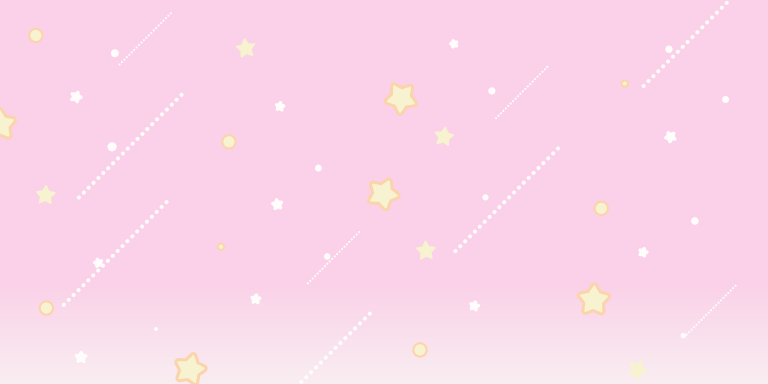
Give the GLSL for this background, as a WebGL 2 fragment shader.

```glsl
#version 300 es
precision highp float;

#define PINK vec3(0.98, 0.82, 0.91)
#define HAZE vec3(0.975, 0.93, 0.945)
#define CREAM vec3(0.97, 0.95, 0.81)
#define APRICOT vec3(0.985, 0.83, 0.68)
#define WHITE vec3(1.0, 0.99, 0.99)
#define HAZE_HEIGHT 0.26
#define TRAIL_COUNT 9
#define SHAPE_COUNT 40
#define TRAIL_DOTS 22.0
#define DOT_SPACING 0.018
#define DOT_RADIUS 0.0052
#define JITTER 0.08

uniform vec2 u_resolution;
out vec4 fragColor;

const float PI = 3.14159;

float hash(float n) {
    return fract(sin(n * 12.9898 + 4.1) * 43758.5);
}

// Evenly spread points in the unit square
vec2 scatter(int i, vec2 seed) {
    return fract(seed + float(i) * vec2(0.75488, 0.56984));
}

float coverage(float dist) {
    return clamp(0.5 - dist * u_resolution.y, 0.0, 1.0);
}

// Signed distance to a five-pointed star, one tip along +x
float starDistance(vec2 p, float radius, float notchRatio) {
    float sector = PI / 5.0;
    float angle = abs(mod(atan(p.y, p.x) + sector, 2.0 * sector) - sector);
    vec2 fromTip = length(p) * vec2(cos(angle), sin(angle)) - vec2(radius, 0.0);
    vec2 edge = radius * (notchRatio * vec2(cos(sector), sin(sector)) - vec2(1.0, 0.0));
    float along = clamp(dot(fromTip, edge) / dot(edge, edge), 0.0, 1.0);
    float side = edge.y * fromTip.x - edge.x * fromTip.y;
    return length(fromTip - edge * along) * sign(side);
}

// Diagonal row of round dots centred on the origin
float trailDistance(vec2 p, float scale) {
    vec2 q = vec2(p.x + p.y, p.y - p.x) * 0.70711 / (scale * DOT_SPACING);
    float halfCount = 0.5 * TRAIL_DOTS;
    float dotCentre = clamp(floor(q.x) + 0.5, 0.5 - halfCount, halfCount - 0.5);
    return scale * (length(q - vec2(dotCentre, 0.0)) * DOT_SPACING - DOT_RADIUS);
}

void main() {
    vec2 p = gl_FragCoord.xy / u_resolution.y;
    vec2 canvas = vec2(u_resolution.x / u_resolution.y, 1.0);

    // Background with pale haze at the foot
    vec3 color = mix(HAZE, PINK, clamp(p.y / HAZE_HEIGHT, 0.0, 1.0));

    // Dotted trails, large ones first
    for (int i = 0; i < TRAIL_COUNT; i++) {
        vec2 centre = scatter(i, vec2(0.15, 0.34)) * canvas;
        float scale = i < 5 ? 1.0 : 0.5;
        color = mix(color, WHITE, coverage(trailDistance(p - centre, scale)));
    }

    // Stars, rings, flowers and spots
    for (int i = 0; i < SHAPE_COUNT; i++) {
        float id = float(i);
        float variety = hash(id + 7.0);
        vec2 jitter = JITTER * (vec2(hash(id + 31.0), hash(id + 67.0)) - 0.5);
        vec2 q = p - scatter(i, vec2(0.5)) * canvas - jitter;
        float turn = 2.0 * PI * hash(id + 97.0);
        vec2 r = mat2(cos(turn), -sin(turn), sin(turn), cos(turn)) * q;

        float dist;
        float outline = 0.0;
        vec3 fill = CREAM;
        if (i < 5) {            // outlined stars
            dist = starDistance(r, 0.035, 0.56) - 0.003;
            outline = 0.008;
        } else if (i < 12) {    // outlined discs
            dist = length(q) - (variety > 0.3 ? 0.0145 : 0.0055);
            outline = 0.0055;
        } else if (i < 17) {    // small plain stars
            dist = starDistance(r, 0.024, 0.52) - 0.0025;
        } else if (i < 27) {    // five-petalled flowers
            dist = starDistance(r, mix(0.008, 0.013, variety), 0.5) - 0.0045;
            fill = WHITE;
        } else {                // white spots
            dist = length(q) - mix(0.002, 0.0125, variety);
            fill = WHITE;
        }
        if (outline > 0.0) color = mix(color, APRICOT, coverage(dist - outline));
        color = mix(color, fill, coverage(dist));
    }

    fragColor = vec4(color, 1.0);
}
```
